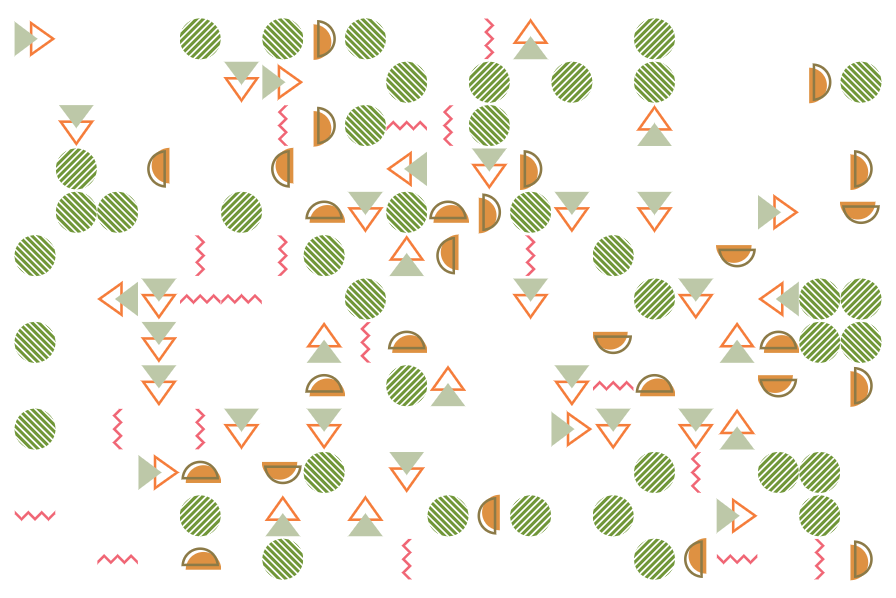
This pattern is drawn by a WebGL 1 fragment shader. Its source:

```glsl
precision highp float;
// Scattered retro motifs on white: striped discs, half discs with an offset
// outline, paired triangles and zigzags. A grid of cells picks a motif and a
// quarter turn by hash, then draws it with distance functions.
uniform vec2 u_resolution;

const vec3 GREEN = vec3(0.44, 0.59, 0.22);
const vec3 OCHRE = vec3(0.87, 0.57, 0.26);
const vec3 BROWN = vec3(0.55, 0.48, 0.28);
const vec3 SAGE = vec3(0.74, 0.785, 0.66);
const vec3 ORANGE = vec3(0.96, 0.49, 0.23);
const vec3 PINK = vec3(0.94, 0.40, 0.46);

float hash(vec2 p) {
  return fract(sin(dot(p, vec2(127.1, 311.7))) * 43758.5453);
}

// Half disc with its flat side down, the origin at the middle of that side
float halfDisc(vec2 p, float radius) {
  return max(length(p) - radius, -p.y);
}

// Isosceles triangle pointing up
float triangle(vec2 p, float apex, float base, float halfWidth) {
  vec2 normal = normalize(vec2(apex - base, halfWidth));
  return max(base - p.y, dot(vec2(abs(p.x), p.y - apex), normal));
}

// Stroke of the given width just inside an edge
float innerStroke(float d, float width) {
  return abs(d + 0.5 * width) - 0.5 * width;
}

float stripedDisc(vec2 p) {
  float across = (p.x + p.y) * 0.7071;
  float stripe = (abs(fract(across / 0.115) - 0.5) - 0.32) * 0.115;
  return max(length(p) - 0.495, stripe);
}

float zigzag(vec2 p) {
  float fold = abs(fract(p.x / 0.326) - 0.5) * 0.326;
  float stroke = abs(p.y + fold - 0.0815) * 0.7071 - 0.031;
  return max(stroke, abs(p.x) - 0.49);
}

void main() {
  // Cells of 21 columns by 13 rows, centred with a white margin
  float scale = 14.48 / u_resolution.y;
  vec2 pitch = vec2(1.0, 1.05);
  vec2 grid = (gl_FragCoord.xy - 0.5 * u_resolution) * scale / pitch + vec2(10.5, 6.5);
  vec2 cell = floor(grid);
  vec2 p = (fract(grid) - 0.5) * pitch;

  // Random quarter turn
  float angle = floor(4.0 * hash(cell + 37.3)) * 1.570796;
  float c = cos(angle), s = sin(angle);
  p = mat2(c, s, -s, c) * p;

  // Each motif is a lower and an upper layer
  float lower = 1.0, upper = 1.0;
  vec3 lowerColor = GREEN, upperColor = GREEN;
  float pick = hash(cell + 5.7);
  if (pick < 0.125) {
    lower = stripedDisc(p);
  } else if (pick < 0.231) {
    lower = halfDisc(p - vec2(0.08, -0.255), 0.43);
    upper = innerStroke(halfDisc(p - vec2(0.0, -0.17), 0.455), 0.062);
    lowerColor = OCHRE;
    upperColor = BROWN;
  } else if (pick < 0.315) {
    lower = innerStroke(triangle(p, 0.495, -0.125, 0.44), 0.062);
    upper = triangle(p, 0.065, -0.495, 0.42);
    lowerColor = ORANGE;
    upperColor = SAGE;
  } else if (pick < 0.414) {
    lower = zigzag(p);
    lowerColor = PINK;
  }

  // Leave the margin empty, then paint with soft edges one pixel wide
  vec2 inside = step(vec2(0.0), cell) * step(cell, vec2(20.0, 12.0));
  float shown = inside.x * inside.y;
  vec3 color = vec3(1.0);
  color = mix(color, lowerColor, shown * clamp(0.5 - lower / scale, 0.0, 1.0));
  color = mix(color, upperColor, shown * clamp(0.5 - upper / scale, 0.0, 1.0));
  gl_FragColor = vec4(color, 1.0);
}
```
